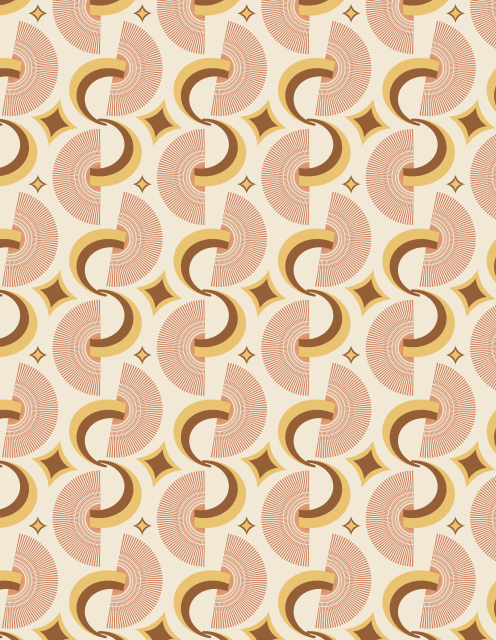
A Shadertoy shader for this pattern:

```glsl
// Repeating crescent moons with half sunburst fans and four-pointed stars.

const float CANVAS_HEIGHT = 1152.0;          // design units from top to bottom
const vec2 CELL = vec2(187.9, 307.5);        // size of one repeat
const vec2 ORIGIN = vec2(297.0, 384.0);
const float PI = 3.14159265;
const float FAN_RAYS = 60.0;
const int SAMPLES = 3;                       // supersampling per axis

const vec3 CREAM = vec3(0.945, 0.910, 0.835);
const vec3 GOLD = vec3(0.914, 0.765, 0.435);
const vec3 BROWN = vec3(0.580, 0.370, 0.210);
const vec3 CLAY = vec3(0.805, 0.490, 0.350);
const vec3 PEACH = vec3(0.880, 0.620, 0.460);

// Offset from the nearest repeat of a centre.
vec2 wrapAround(vec2 p, vec2 center) {
    vec2 q = p - center;
    return q - CELL * round(q / CELL);
}

vec2 rotate(vec2 q, float angle) {
    float c = cos(angle), s = sin(angle);
    return mat2(c, -s, s, c) * q;
}

vec3 paint(vec3 base, vec3 ink, float dist, float blur) {
    return mix(base, ink, clamp(0.5 - dist / blur, 0.0, 1.0));
}

float ellipseDist(vec2 q, vec2 radii) {
    float k = length(q / radii);
    return k * (k - 1.0) / max(length(q / (radii * radii)), 1e-5);
}

// Four-pointed star with sides cut by circles; a larger bend is straighter.
float starDist(vec2 q, float radius, float bend) {
    q = abs(q);
    vec2 biteCenter = vec2(bend * radius);
    float biteRadius = length(biteCenter - vec2(radius, 0.0));
    float bite = biteRadius - length(q - biteCenter);
    return max(bite, (q.x + q.y - radius) * 0.7071);
}

// One ring of radial dashes between two radii.
float dashRing(float r, float angle, float inner, float outer, float duty) {
    float spacing = PI / FAN_RAYS;
    float offset = abs(fract(angle / spacing) - 0.5);
    float dash = (offset - 0.5 * duty) * spacing * r;
    return max(dash, abs(r - 0.5 * (inner + outer)) - 0.5 * (outer - inner));
}

// Half sunburst opening to the left of its centre.
vec3 drawFan(vec3 color, vec2 q, float blur) {
    float r = length(q);
    float angle = atan(q.y, -q.x);
    float rays = dashRing(r, angle, 56.0, 86.5, 0.45);
    float inner = 29.5;
    for (int i = 0; i < 4; i++) {
        float width = 2.8 + 1.7 * float(i);
        rays = min(rays, dashRing(r, angle, inner, inner + width, 0.52));
        inner += width + 1.6;
    }
    color = paint(color, CLAY, max(rays, q.x), blur);
    vec3 core = mix(CLAY, PEACH, smoothstep(8.0, 27.0, r));
    return paint(color, core, max(r - 27.0, q.x), blur);
}

// Gold crescent lined with brown, blunt below and narrow above.
vec3 drawMoon(vec3 color, vec2 q, float blur) {
    float hollow = ellipseDist(q - vec2(-7.0, -58.0), vec2(50.0, 43.0));
    float brown = ellipseDist(q - vec2(-2.0, -53.0), vec2(61.0, 52.0));
    float gold = ellipseDist(q - vec2(1.0, -44.0), vec2(73.0, 61.0));
    float leftEnd = q.y < -60.0 ? -3.0 : -19.0;
    float cut = max(-hollow, leftEnd - q.x);
    float tip = length(q - vec2(-3.0, -103.0)) - 2.1;
    color = paint(color, GOLD, max(gold, cut), blur);
    return paint(color, BROWN, min(max(brown, cut), tip), blur);
}

vec3 drawMotif(vec3 color, vec2 q, float blur) {
    return drawMoon(drawFan(color, q, blur), q, blur);
}

vec3 drawStar(vec3 color, vec2 q, vec2 radii, float bend, vec3 rim, vec3 heart, float blur) {
    color = paint(color, rim, starDist(q, radii.x, bend), blur);
    return paint(color, heart, starDist(q, radii.y, bend), blur);
}

vec3 pattern(vec2 p, float blur) {
    vec3 color = CREAM;
    vec2 bigStar = rotate(wrapAround(p, vec2(177.0, 144.0)), 0.24);
    vec2 smallStar = wrapAround(p, vec2(147.0, 255.0));
    color = drawStar(color, bigStar, vec2(43.5, 27.5), 1.5, GOLD, BROWN, blur);
    color = drawStar(color, smallStar, vec2(17.0, 11.0), 1.3, BROWN, GOLD, blur);

    // The same motif twice, the upper one turned over and tilted.
    color = drawMotif(color, wrapAround(p, vec2(72.0, 242.0)), blur);
    return drawMotif(color, rotate(wrapAround(p, vec2(97.0, 46.0)), 3.325), blur);
}

void mainImage(out vec4 fragColor, in vec2 fragCoord) {
    float unitsPerPixel = CANVAS_HEIGHT / iResolution.y;
    float blur = unitsPerPixel / float(SAMPLES);
    vec3 sum = vec3(0.0);
    for (int i = 0; i < SAMPLES * SAMPLES; i++) {
        vec2 jitter = (vec2(i % SAMPLES, i / SAMPLES) + 0.5) / float(SAMPLES) - 0.5;
        vec2 pixel = fragCoord + jitter;
        vec2 p = vec2(pixel.x, iResolution.y - pixel.y) * unitsPerPixel - ORIGIN;
        sum += pattern(p, blur);
    }
    fragColor = vec4(sum / float(SAMPLES * SAMPLES), 1.0);
}
```
